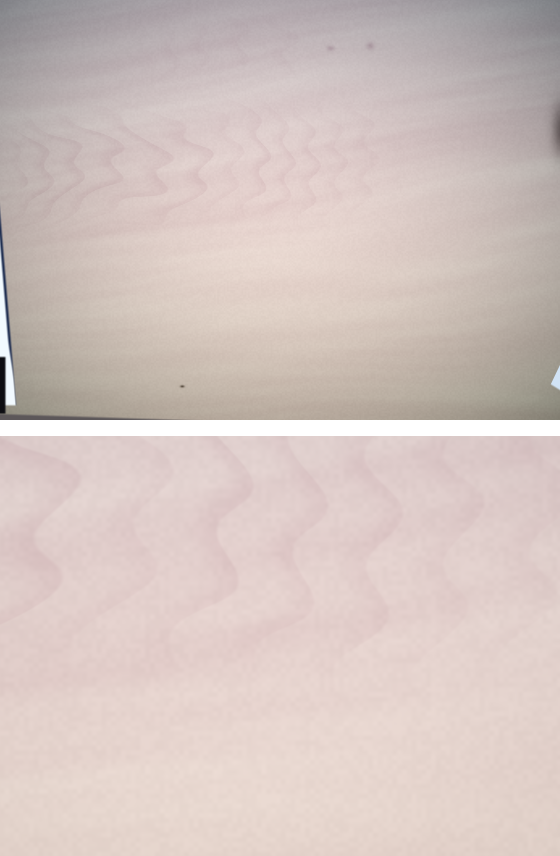
Top, the full canvas; bottom, a detail of the centre.
This texture is drawn by a WebGL 1 fragment shader. Its source:

```glsl
precision highp float;
uniform vec2 u_resolution;

#define BRIGHT vec3(0.905, 0.832, 0.815)
#define SHADED vec3(0.495, 0.492, 0.480)
#define VEIN_TINT vec3(0.045, 0.075, 0.060)
#define LIGHT_CENTRE vec2(0.65, 0.47)
#define LIGHT_SIZE vec2(0.85, 0.62)
#define PLANK_WIDTH 0.13
#define STREAK_DEPTH 0.35
#define ARC_DEPTH 0.55
#define SENSOR_NOISE 0.022
#define SENSOR_SCALE 260.0

float hash(vec2 c) {
  return fract(sin(dot(c, vec2(12.99, 78.23))) * 4375.85);
}

float valueNoise(vec2 q) {
  vec2 cell = floor(q);
  vec2 f = fract(q);
  f = f * f * (3.0 - 2.0 * f);
  float low = mix(hash(cell), hash(cell + vec2(1.0, 0.0)), f.x);
  float high = mix(hash(cell + vec2(0.0, 1.0)), hash(cell + 1.0), f.x);
  return mix(low, high, f.y);
}

// Layered, bent sines running along the grain
float streaks(vec2 g) {
  float sum = 0.0;
  float freq = 24.0;
  float amp = 0.5;
  for (int i = 0; i < 5; i++) {
    float k = float(i);
    float bend = 1.6 * sin(g.x * (3.1 + 1.7 * k) + g.y * 9.0 + k * 2.3);
    float fade = 0.5 + 0.5 * sin(g.x * (2.3 + k) - g.y * 17.0 + k * 4.1);
    sum += amp * fade * sin(g.y * freq + bend + k * 1.9);
    freq *= 1.75;
    amp *= 0.78;
  }
  return sum;
}

// Soft tone steps between neighbouring planks
float plankTone(float across) {
  float row = across / PLANK_WIDTH;
  float id = floor(row);
  float edge = smoothstep(0.0, 0.12, fract(row));
  return mix(hash(vec2(id - 1.0, 3.0)), hash(vec2(id, 3.0)), edge) - 0.5;
}

// Nested arches of flat-sawn grain pointing right
float arches(vec2 q, float halfHeight, float reach) {
  float w = q.y + 0.012 * sin(q.x * 19.0);
  float steepness = mix(9.0, 2.0, smoothstep(0.0, 0.85, q.x));
  float ring = (q.x + steepness * w * w) * 13.0;
  ring += 0.45 * sin(q.x * 9.0) + 0.22 * sin(w * 75.0 + q.x * 6.0);
  float f = fract(ring);
  float vein = smoothstep(0.45, 0.94, f) * (1.0 - smoothstep(0.94, 1.0, f));
  float window = exp(-pow(abs(w) / halfHeight, 4.0));
  window *= smoothstep(0.0, 0.1, q.x) * (1.0 - smoothstep(reach * 0.8, reach, q.x));
  return vein * window * (0.45 + 0.55 * hash(vec2(floor(ring), 7.0)));
}

float blob(vec2 p, vec2 centre, vec2 size) {
  vec2 d = (p - centre) / size;
  return exp(-dot(d, d));
}

float below(float value, float limit) {
  float soft = 1.5 / u_resolution.y;
  return 1.0 - smoothstep(limit - soft, limit + soft, value);
}

void main() {
  vec2 p = gl_FragCoord.xy / u_resolution.y;
  float right = u_resolution.x / u_resolution.y;

  // Lamp falloff, cooler at the top and warmer at the bottom
  vec2 d = (p - LIGHT_CENTRE) / LIGHT_SIZE;
  vec3 color = mix(BRIGHT, SHADED, min(dot(d, d) / 1.3, 1.1));
  color.b += 0.075 * (p.y - 0.52);

  // Wood figure on a grain that tilts more towards the top
  float slope = mix(0.03, 0.17, smoothstep(0.0, 0.65, p.y));
  vec2 grain = vec2(p.x, p.y - slope * p.x + 0.006 * sin(p.x * 5.0 + p.y * 8.0));
  float figure = STREAK_DEPTH * streaks(grain) + 0.4 * plankTone(grain.y);
  figure += ARC_DEPTH * arches(p - vec2(0.0, 0.6 + 0.02 * p.x), 0.125, 1.0);
  figure += 0.4 * ARC_DEPTH * arches(p - vec2(0.3, 0.87 + 0.03 * p.x), 0.06, 0.5);
  color -= VEIN_TINT * figure;

  // Knots, speck and edge shadow
  float knots = blob(p, vec2(0.787, 0.885), vec2(0.009, 0.006));
  knots += blob(p, vec2(0.882, 0.891), vec2(0.009));
  color -= vec3(0.08, 0.11, 0.09) * knots;
  color -= 0.4 * blob(p, vec2(0.434, 0.08), vec2(0.005, 0.003));
  color -= 0.28 * blob(p, vec2(right + 0.005, 0.69), vec2(0.022, 0.06));

  // Camera noise
  color += SENSOR_NOISE * (valueNoise(p * SENSOR_SCALE) - 0.5);

  // Bright slanted strip with navy rim and black foot on the left
  float rim = 0.083 * (0.497 - p.y);
  float strip = below(p.x, rim) * below(0.035, p.y);
  vec3 stripColor = mix(vec3(0.10, 0.16, 0.30), vec3(0.95, 0.98, 1.0), below(p.x, rim - 0.006 * smoothstep(0.08, 0.2, p.y)));
  color = mix(color, stripColor, strip);
  float foot = below(p.x, 0.013) * below(p.y, 0.15) * below(0.015, p.y);
  color = mix(color, vec3(0.05, 0.05, 0.07), foot);

  // Table edge below and pale card corner on the right
  color = mix(color, vec3(0.36, 0.34, 0.35), below(p.y, 0.014 - 0.033 * p.x));
  float inset = p.x - right + 0.022;
  float card = below(p.y, 0.085 + 2.1 * inset) * below(0.085 - 0.62 * inset, p.y);
  color = mix(color, vec3(0.82, 0.89, 0.96), card);

  gl_FragColor = vec4(clamp(color, 0.0, 1.0), 1.0);
}
```
